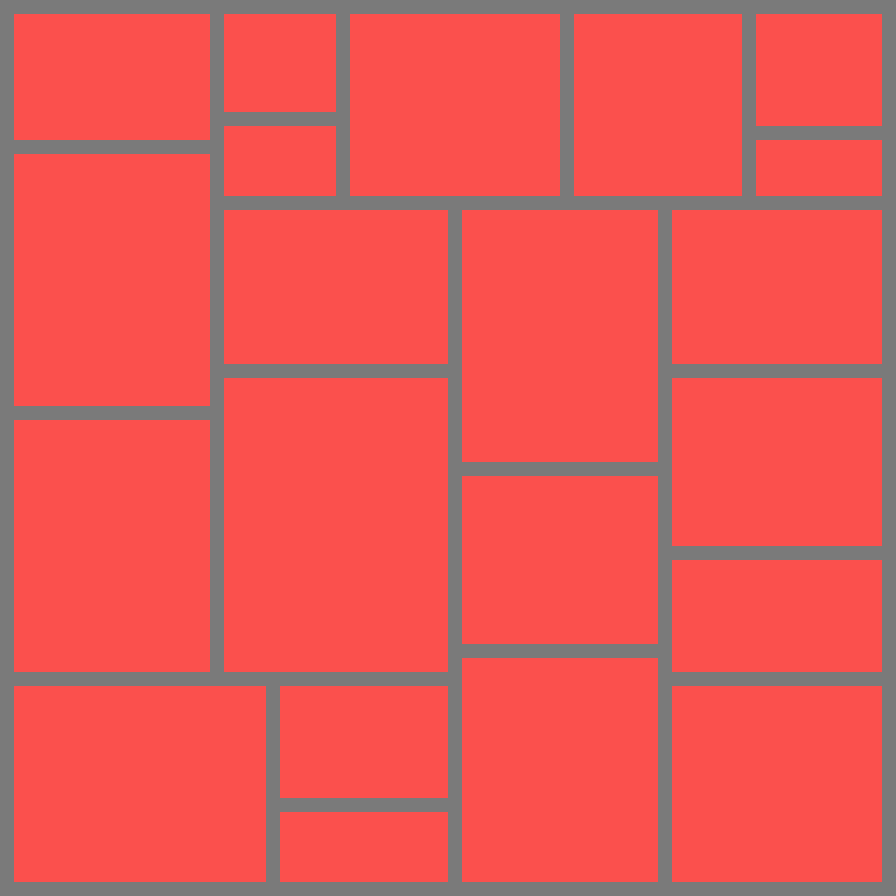
This pattern is drawn by a Shadertoy shader. Its source:

```glsl
#define TILE_COLOR vec3(0.985, 0.312, 0.302)
#define JOINT_COLOR vec3(0.48)
#define GRID 64.0                      // grid units per canvas side
#define JOINT 1.0                      // joint width in grid units
#define RING_LO vec2(15.0, 15.0)       // lower left of the pinwheel core
#define RING_HI vec2(32.0, 49.0)       // upper right of the pinwheel core
#define MAX_SIDE 22.0                  // longer sides are always split
#define SMALL_AREA 200.0               // small tiles may be split once more
#define SMALL_HEIGHT 12.0              // least height for that extra split
#define SMALL_CHANCE 0.3
#define SPLIT_RANGE vec2(0.34, 0.66)   // share taken by the first part

// Evenly spread pseudo random value for a tree node
float nodeRandom(float id) {
    return fract(id * 0.618034);
}

// Pinwheel: four arms turning around a core; returns the root node
float pinwheel(vec2 p, out vec2 lo, out vec2 hi) {
    float side = GRID - JOINT;
    if (p.x < RING_LO.x && p.y > RING_LO.y) {          // left arm
        lo = vec2(0.0, RING_LO.y);
        hi = vec2(RING_LO.x, side);
        return 10.0;
    }
    if (p.y > RING_HI.y) {                             // top arm
        lo = vec2(RING_LO.x, RING_HI.y);
        hi = vec2(side);
        return 9.0;
    }
    if (p.x > RING_HI.x) {                             // right arm
        lo = vec2(RING_HI.x, 0.0);
        hi = vec2(side, RING_HI.y);
        return 12.0;
    }
    if (p.y < RING_LO.y) {                             // bottom arm
        lo = vec2(0.0);
        hi = vec2(RING_HI.x, RING_LO.y);
        return 11.0;
    }
    lo = RING_LO;                                      // core
    hi = RING_HI;
    return 8.0;
}

// Binary splits on whole grid units, down to the tile that holds p
void subdivide(vec2 p, float id, inout vec2 lo, inout vec2 hi) {
    for (int level = 0; level < 6; level++) {
        vec2 size = hi - lo;
        float rnd = nodeRandom(id);
        bool tooWide = size.x > MAX_SIDE;
        bool tooTall = size.y > MAX_SIDE;
        bool extra = size.x * size.y < SMALL_AREA
                  && size.y >= SMALL_HEIGHT && rnd < SMALL_CHANCE;
        if (!(tooWide || tooTall || extra)) break;

        vec2 axis = tooWide ? vec2(1.0, 0.0) : vec2(0.0, 1.0);
        float share = mix(SPLIT_RANGE.x, SPLIT_RANGE.y, rnd);
        float cut = dot(lo, axis) + floor(dot(size, axis) * share + 0.5);
        bool beyond = dot(p, axis) > cut;
        if (beyond) lo = mix(lo, vec2(cut), axis);
        else        hi = mix(hi, vec2(cut), axis);
        id = 2.0 * id + (beyond ? 1.0 : 0.0);
    }
}

void mainImage(out vec4 fragColor, in vec2 fragCoord) {
    float unitsPerPixel = GRID / min(iResolution.x, iResolution.y);
    vec2 p = fragCoord * unitsPerPixel - 0.5 * JOINT;

    vec2 lo, hi;
    float root = pinwheel(p, lo, hi);
    subdivide(p, root, lo, hi);

    // Distance into the tile, with a one pixel soft edge
    vec2 inset = min(p - lo, hi - p) - 0.5 * JOINT;
    float inside = min(inset.x, inset.y);
    float tile = clamp(inside / unitsPerPixel + 0.5, 0.0, 1.0);

    fragColor = vec4(mix(JOINT_COLOR, TILE_COLOR, tile), 1.0);
}
```
